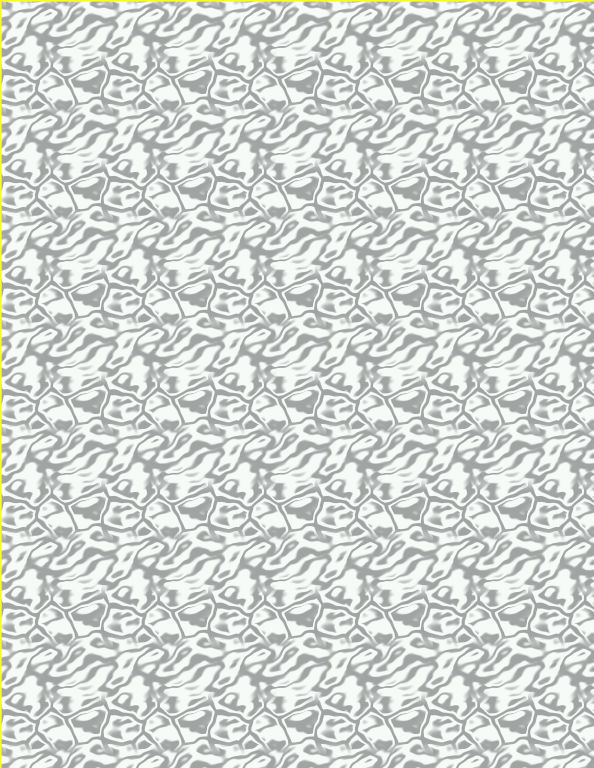
Write a Shadertoy shader that draws this texture.

```glsl
// Crumpled silver foil: a seamless square tile of slanted wavy folds, repeated in a grid.

const float TILES_DOWN   = 7.2;              // tiles in the canvas height
const vec2  FOLD_CELLS   = vec2(3.0, 6.0);   // noise cells per tile
const float FOLD_SLANT   = 2.0;              // cells that a fold climbs per tile
const vec2  FACET_CELLS  = vec2(3.0, 3.0);   // creased facets per tile
const float FOLD_BANDS   = 15.0;             // light and dark bands per unit of height
const float FINE_FOLDS   = 0.32;             // strength of the small folds
const float WARP         = 0.05;             // bending of the folds
const float CREASE_WIDTH = 0.085;
const float CREASE_GLOW  = 0.24;             // bright rim beside a crease
const float FACET_CENTER = 0.78;             // height of the facet belt, from tile top
const float SHADE_MIDDLE = -0.2;             // band level halfway from dark to light
const vec2  SHADE_SOFT   = vec2(0.3, 0.85);  // half width of crisp and soft slopes
const float EDGE_WIDTH   = 0.0027;           // border line, in canvas widths
const vec3  SHADOW = vec3(0.635, 0.645, 0.645);
const vec3  SILVER = vec3(0.965, 0.985, 0.972);
const vec3  EDGE   = vec3(1.0, 1.0, 0.0);
const float TAU = 6.2831853;

// Dents: centre in the tile, radius
const vec3 DENTS[2] = vec3[2](
    vec3(0.61, 0.71, 0.085),
    vec3(0.18, 0.86, 0.065));

// Two random values in 0..1 for an integer cell
vec2 hash2(vec2 cell, float seed) {
    uvec2 q = uvec2(cell) * uvec2(1597u, 3812u) + uvec2(seed * 917.0);
    uint n = (q.x ^ (q.y * 2699u)) * 747796u + 28913u;
    n = (n ^ (n >> 15)) * 739981u;
    n = (n ^ (n >> 13)) * 277803u;
    n ^= n >> 16;
    return vec2(float(n & 65535u), float(n >> 16)) / 65535.0;
}

// Wraps a cell of the slanted lattice into one tile
vec2 wrapCell(vec2 cell, vec2 period, float slant) {
    cell -= floor((cell.x + 0.5) / period.x) * vec2(period.x, slant);
    return mod(cell, period);
}

float cornerSlope(vec2 cell, vec2 offset, vec2 period, float slant, float seed) {
    float angle = TAU * hash2(wrapCell(cell, period, slant), seed).x;
    return dot(vec2(cos(angle), sin(angle)), offset);
}

// Gradient noise that wraps after one tile, its cells sheared by the slant
float tileNoise(vec2 uv, vec2 period, float slant, float seed) {
    vec2 p = uv * period + vec2(0.0, slant * uv.x);
    vec2 i = floor(p), f = p - i;
    vec2 u = f * f * f * (f * (f * 6.0 - 15.0) + 10.0);
    vec2 e = vec2(1.0, 0.0);
    float a = cornerSlope(i, f, period, slant, seed);
    float b = cornerSlope(i + e.xy, f - e.xy, period, slant, seed);
    float c = cornerSlope(i + e.yx, f - e.yx, period, slant, seed);
    float d = cornerSlope(i + e.xx, f - e.xx, period, slant, seed);
    return mix(mix(a, b, u.x), mix(c, d, u.x), u.y);
}

// Gap between the two nearest facet centres; zero on a crease
float facetGap(vec2 uv) {
    vec2 p = uv * FACET_CELLS, i = floor(p);
    float near = 9.0, next = 9.0;
    for (int y = -1; y <= 1; y++)
    for (int x = -1; x <= 1; x++) {
        vec2 cell = i + vec2(x, y);
        float d = length(cell + hash2(mod(cell, FACET_CELLS), 7.0) - p);
        next = min(next, max(near, d));
        near = min(near, d);
    }
    return next - near;
}

vec2 bend(vec2 uv) {
    vec2 w = vec2(tileNoise(uv, vec2(4.0), 0.0, 1.0), tileNoise(uv, vec2(4.0), 0.0, 2.0));
    w += 0.5 * vec2(tileNoise(uv, vec2(10.0), 0.0, 3.0), tileNoise(uv, vec2(10.0), 0.0, 4.0));
    return uv + WARP * w;
}

// Reflected light on the foil, 0 to 1
float foilShade(vec2 uv) {
    float belt = 0.5 + 0.5 * cos(TAU * (uv.y - FACET_CENTER));
    vec2 p = bend(uv);

    // Fold height, calmer inside the facet belt
    float height = tileNoise(p, FOLD_CELLS, FOLD_SLANT, 5.0);
    height += FINE_FOLDS * tileNoise(p, FOLD_CELLS * 2.0, FOLD_SLANT * 2.0, 6.0);
    float phase = FOLD_BANDS * (1.0 - 0.25 * belt) * height;
    for (int k = 0; k < 2; k++) {
        vec2 d = (fract(p - DENTS[k].xy + 0.5) - 0.5) / DENTS[k].z;
        phase -= 3.0 * exp(-dot(d, d));
    }

    // Bands whose slopes change from crisp to soft
    float cloud = tileNoise(p, vec2(7.0, 9.0), 3.0, 8.0);
    float soft = mix(SHADE_SOFT.x, SHADE_SOFT.y, smoothstep(-0.3, 0.4, cloud));
    soft += 0.3 * fwidth(phase);
    float band = sin(phase) + 0.35 * cloud - SHADE_MIDDLE;
    float shade = smoothstep(-soft, soft, band);

    // Dark creases with a bright rim between facets
    float gap = facetGap(p);
    float blur = 0.6 * fwidth(gap);
    float folded = smoothstep(0.3, 0.75, belt);
    float crease = 1.0 - smoothstep(CREASE_WIDTH - blur, CREASE_WIDTH + blur, gap);
    float rim = 1.0 - smoothstep(CREASE_GLOW * 0.7, CREASE_GLOW, gap);
    return mix(max(shade, rim * folded), 0.0, crease * folded);
}

void mainImage(out vec4 fragColor, in vec2 fragCoord) {
    // Tile coordinates run right and down from the top left corner
    vec2 fromCorner = vec2(fragCoord.x, iResolution.y - fragCoord.y);
    vec2 uv = fromCorner / iResolution.y * TILES_DOWN;
    vec3 color = mix(SHADOW, SILVER, foilShade(uv));

    // Border line along the left and top
    float edgeDistance = min(fromCorner.x, fromCorner.y) / iResolution.x;
    float pixel = 0.5 / iResolution.x;
    color = mix(EDGE, color, smoothstep(EDGE_WIDTH - pixel, EDGE_WIDTH + pixel, edgeDistance));
    fragColor = vec4(color, 1.0);
}
```
